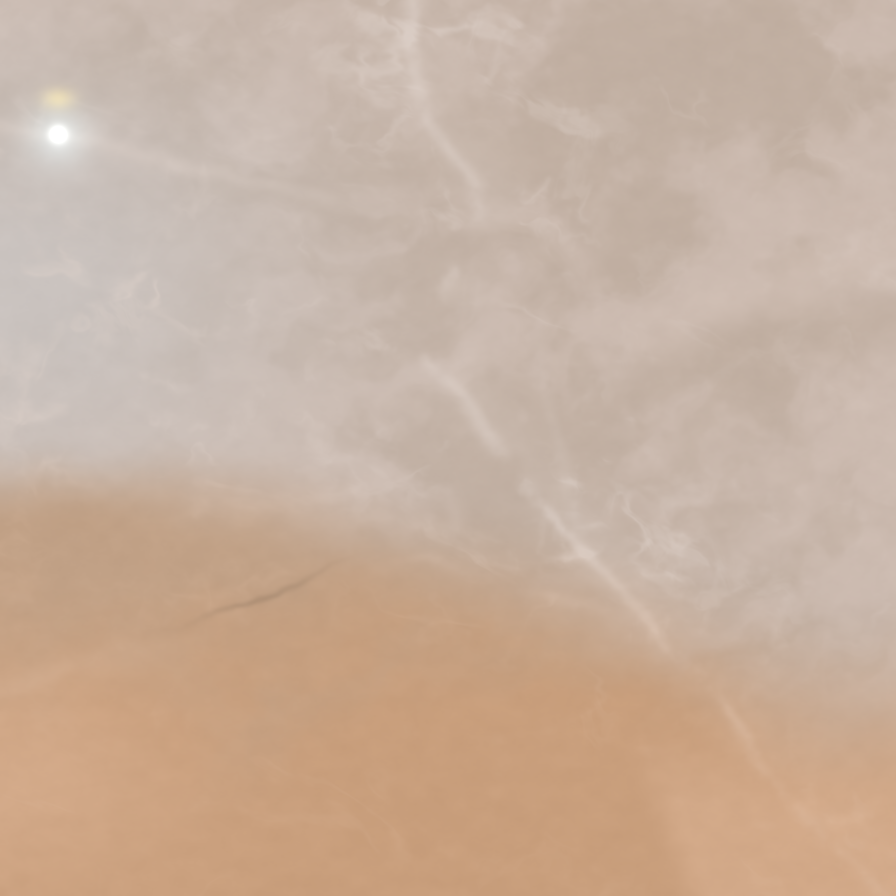
This texture is drawn by a WebGL 1 fragment shader. Its source:

```glsl
precision highp float;
// Polished beige marble in soft focus: a cool pale sheen above a warm amber floor,
// crossed by milky veins. Layered fbm clouds tint the stone, warped curves make
// the veins, ridged noise makes the wisps, and two soft glints sit upper left.
uniform vec2 u_resolution;

const vec3 PALE = vec3(0.800, 0.732, 0.690);
const vec3 TAUPE = vec3(0.755, 0.685, 0.632);
const vec3 SILVER = vec3(0.790, 0.765, 0.752);
const vec3 AMBER = vec3(0.755, 0.630, 0.525);
const vec3 HONEY = vec3(0.785, 0.620, 0.485);
const vec3 PEACH = vec3(0.835, 0.675, 0.550);
const vec3 MILK = vec3(0.865, 0.815, 0.785);
const vec3 CRACK = vec3(0.57, 0.47, 0.38);
const float WARP = 0.045;       // how far the veins wander
const float VEIN_GAIN = 0.42;   // strength of the long veins
const float WISP_GAIN = 0.50;   // strength of the short flecks
const float GRAIN = 0.012;      // fine mottling

float hash(vec2 p) {
  vec3 q = fract(vec3(p.xyx) * 0.1031);
  q += dot(q, q.yzx + 33.33);
  return fract((q.x + q.y) * q.z);
}

float noise(vec2 p) {
  vec2 i = floor(p), f = fract(p);
  f = f * f * f * (f * (f * 6.0 - 15.0) + 10.0);
  return mix(mix(hash(i), hash(i + vec2(1, 0)), f.x),
             mix(hash(i + vec2(0, 1)), hash(i + vec2(1, 1)), f.x), f.y);
}

float fbm(vec2 p) {
  float sum = 0.0, amp = 0.5;
  for (int i = 0; i < 5; i++) {
    sum += amp * noise(p);
    p = mat2(1.6, 1.2, -1.2, 1.6) * p + 7.3;
    amp *= 0.5;
  }
  return sum;
}

vec2 rotate(vec2 p, float a) {
  float c = cos(a), s = sin(a);
  return vec2(c * p.x + s * p.y, c * p.y - s * p.x);
}

float bell(float d, float width) {
  return exp(-d * d / (width * width));
}

// Broken bright threads where a noise field crosses its middle value
float wisps(vec2 p, float scale) {
  float field = fbm(p * scale + 2.0 * fbm(p * scale * 0.6));
  float patches = smoothstep(0.47, 0.68, fbm(p * scale * 1.3 + 31.0));
  return bell(field - 0.5, 0.055) * patches;
}

// Upper stone: cloudy beige with a cool sheen at the left
vec3 upperStone(vec2 uv, float cloud) {
  vec3 col = mix(TAUPE, PALE, smoothstep(0.32, 0.60, cloud));
  float sheen = bell(length((uv - vec2(0.02, 0.68)) * vec2(0.85, 1.0)), 0.27);
  col = mix(col, SILVER, 0.95 * sheen);
  float band = bell(uv.y - 0.63 - 0.30 * (uv.x - 0.72), 0.035);
  col = mix(col, PALE + 0.015, 0.7 * band * smoothstep(0.66, 0.82, uv.x));
  float shade = bell(uv.y - 0.60 - 0.18 * (uv.x - 0.75), 0.035);
  return mix(col, TAUPE, 0.8 * shade * smoothstep(0.62, 0.85, uv.x));
}

// Lower stone: amber that brightens to honey and peach at the bottom
vec3 lowerStone(vec2 uv, float cloud) {
  vec3 col = mix(HONEY, AMBER, smoothstep(0.14, 0.42, uv.y + 0.3 * (cloud - 0.5)));
  float corner = smoothstep(0.74, 0.80, uv.x + 0.35 * uv.y) * (1.0 - smoothstep(0.08, 0.22, uv.y));
  float left = bell(length((uv - vec2(0.0, 0.13)) * vec2(0.6, 1.0)), 0.12);
  return mix(col, PEACH, clamp(0.75 * corner + 0.8 * left, 0.0, 1.0));
}

void main() {
  vec2 uv = gl_FragCoord.xy / u_resolution;
  vec2 wander = vec2(fbm(uv * 7.0), fbm(uv * 7.0 + 19.0)) - 0.48;
  vec2 p = uv + WARP * wander;
  float cloud = fbm(rotate(uv, 0.25) * vec2(3.0, 6.0) + 1.5 * wander + 4.0);

  // Warm floor below a soft edge that falls to the right
  float edge = 0.465 - 0.12 * smoothstep(0.1, 0.7, uv.x) - 0.14 * smoothstep(0.55, 1.0, uv.x);
  float soft = mix(0.045, 0.13, uv.x);
  float warm = 1.0 - smoothstep(edge - soft, edge + soft, p.y);
  vec3 col = mix(upperStone(uv, cloud), lowerStone(uv, cloud), warm);

  // Long veins: a bent main one, a faint branch, a left streak and a low arch
  float mainX = 0.46 + 0.85 * max(0.62 - p.y, 0.0) + 0.07 * bell(p.y - 0.78, 0.10);
  float breaks = smoothstep(0.30, 0.62, fbm(uv * 11.0 + 50.0));
  float across = p.x - mainX;
  float vein = bell(across, 0.010) * breaks + 0.45 * bell(across - 0.015, 0.045) * breaks;
  vein += 0.4 * bell(p.x - 0.60 - 0.25 * max(0.62 - p.y, 0.0), 0.010) * bell(p.y - 0.5, 0.13);
  vein += 0.9 * bell(p.y - 0.86 + 0.21 * p.x, 0.011) * (1.0 - smoothstep(0.15, 0.55, p.x));
  float arch = p.y - 0.385 + 0.33 * abs(p.x - 0.48);
  vein += 0.55 * bell(arch, 0.008) * breaks * smoothstep(0.40, 0.5, p.x) * (1.0 - smoothstep(0.6, 0.75, p.x));
  vein += 0.5 * bell(p.y - 0.235 - 0.15 * p.x, 0.012) * (1.0 - smoothstep(0.1, 0.3, p.x));

  // Short wisps, densest around the main vein and the left sheen
  float density = 0.35 + 0.65 * max(bell(across, 0.14), bell(length(uv - vec2(0.15, 0.6)), 0.2));
  float fleck = wisps(rotate(uv, -0.3) * vec2(0.8, 1.4), 8.0) + 0.6 * wisps(rotate(uv, 0.5) + 5.0, 13.0);
  vec3 milk = mix(MILK, PEACH + 0.03, 0.75 * warm);
  col = mix(col, milk, clamp(VEIN_GAIN * vein + WISP_GAIN * density * fleck * (1.0 - 0.4 * warm), 0.0, 0.85));

  // Thin dark crack climbing to the right
  vec2 c = rotate(p - vec2(0.30, 0.335), 0.42);
  col = mix(col, CRACK, 0.35 * bell(c.y, 0.004) * bell(c.x, 0.07));

  // Fine mottling, then a white glint with a yellow one above it
  col += GRAIN * 2.0 * (fbm(uv * vec2(45.0, 60.0)) - 0.48);
  vec2 g = uv - vec2(0.065, 0.85);
  col += vec3(0.10, 0.15, 0.17) * bell(length(g), 0.035) + 0.35 * bell(length(g), 0.009);
  col += vec3(0.13, 0.11, 0.0) * bell(length((g - vec2(0.0, 0.04)) * vec2(0.8, 1.2)), 0.014);
  gl_FragColor = vec4(clamp(col, 0.0, 1.0), 1.0);
}
```
